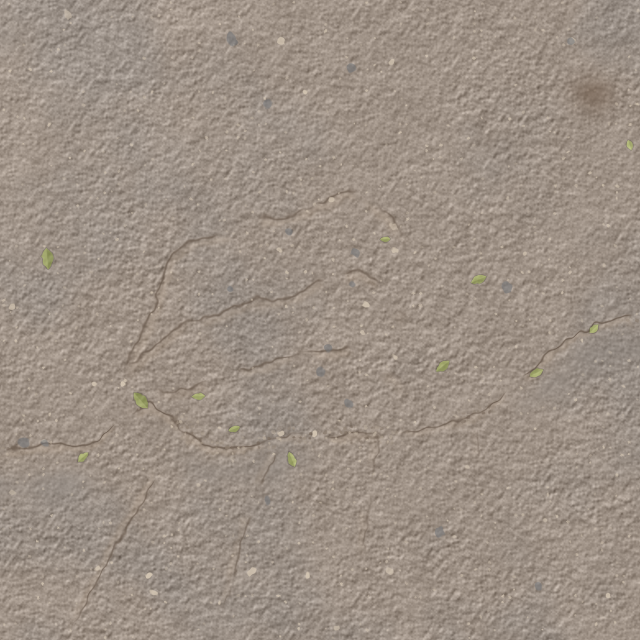
Reproduce this texture procedurally as a WebGL 1 fragment shader.

```glsl
precision highp float;
// Worn taupe asphalt with wandering cracks, gravel crumbs and a few green leaves.
// Grain is embossed layered noise; cracks are warped curves with a dark core
// and a pale lip; pebbles sit in hashed cells and leaves are placed by a loop.
uniform vec2 u_resolution;

const vec3 ASPHALT = vec3(0.618, 0.567, 0.522);
const vec3 COOL_GREY = vec3(0.565, 0.535, 0.510);
const vec3 CRACK_DARK = vec3(0.385, 0.325, 0.275);
const vec3 DUST = vec3(0.685, 0.615, 0.545);
const vec3 PEBBLE = vec3(0.830, 0.775, 0.700);
const vec3 SLATE = vec3(0.440, 0.450, 0.465);
const vec3 STAIN = vec3(0.450, 0.375, 0.315);
const vec3 LEAF_DARK = vec3(0.480, 0.500, 0.300);
const vec3 LEAF_LIGHT = vec3(0.720, 0.740, 0.500);
const vec2 LIGHT_STEP = vec2(-0.0009, 0.0015);
const float RELIEF = 0.30;
const float FINE_GRAIN = 0.075;
const float MOTTLE = 0.075;
const float CRACK_WIDTH = 0.0017;

float hash(vec2 p) {
  vec3 q = fract(vec3(p.xyx) * 0.1031);
  q += dot(q, q.yzx + 33.33);
  return fract((q.x + q.y) * q.z);
}

float noise(vec2 p) {
  vec2 i = floor(p), f = fract(p);
  f = f * f * (3.0 - 2.0 * f);
  return mix(mix(hash(i), hash(i + vec2(1, 0)), f.x),
             mix(hash(i + vec2(0, 1)), hash(i + 1.0), f.x), f.y);
}

float fbm(vec2 p) {
  float sum = 0.0, weight = 0.5;
  for (int i = 0; i < 4; i++) {
    sum += weight * noise(p);
    p = mat2(1.6, 1.2, -1.2, 1.6) * p + 17.3;
    weight *= 0.5;
  }
  return sum;
}

mat2 turn(float a) { return mat2(cos(a), sin(a), -sin(a), cos(a)); }
float bell(float x) { return exp(-x * x); }
float span(float x, float a, float b) {
  return smoothstep(a, a + 0.04, x) * (1.0 - smoothstep(b - 0.05, b, x));
}

// Height of the road surface grain
float grain(vec2 p) {
  return 0.5 * noise(p * 105.0) + 0.4 * noise(turn(0.6) * p * 215.0 + 9.0);
}

// Irregular stones, one at most per cell: x is coverage, y a random tone
vec2 stones(vec2 p, float cells, float share, float radius, float px) {
  vec2 id = floor(p * cells);
  float seed = hash(id + cells);
  vec2 centre = 0.3 + 0.4 * vec2(hash(id + 7.7), hash(id + 31.1));
  vec2 q = turn(seed * 300.0) * (fract(p * cells) - centre) / cells;
  q.x *= 0.65 + 0.35 * hash(id + 3.0);
  float size = radius * (0.55 + 0.6 * hash(id + 51.0));
  float d = length(q) - size * (0.7 + 0.6 * noise(p * 1.2 / radius));
  return vec2(step(seed, share) * smoothstep(px, -px, d), hash(id + 71.0));
}

// Crack paths: the long break, and the raised folds above it
float mainPath(float x) {
  return 0.295 + 0.068 * bell((x - 0.23) / 0.07)
       + 0.03 * smoothstep(0.25, 0.6, x) + 0.18 * smoothstep(0.65, 1.0, x);
}
float foldPath(float x, float i) {
  return 0.385 + 0.09 * i + 0.012 * i * i + 0.28 * (x - 0.25)
       - 0.045 * i * i * (1.0 - smoothstep(0.18, 0.30, x))
       - 0.12 * smoothstep(0.55, 0.68, x);
}

// Dark core and pale lip of a crack at signed distance d
vec2 crack(float d, float gate, float width) {
  return gate * vec2(bell(d / width), bell((d + 3.5 * width) / (3.5 * width)));
}

void main() {
  vec2 p = gl_FragCoord.xy / u_resolution.y;
  float px = 0.8 / u_resolution.y;

  // Road surface: broad mottling, embossed grain, fine grit
  float broad = fbm(p * 5.0 + 3.0);
  float relief = grain(p - LIGHT_STEP) - grain(p + LIGHT_STEP);
  float rough = 0.8 + 0.55 * noise(p * 14.0);
  vec3 col = mix(ASPHALT, COOL_GREY, 0.55 * smoothstep(0.46, 0.72, broad));
  col += MOTTLE * (fbm(p * 32.0) - 0.47) + RELIEF * rough * relief;
  col += FINE_GRAIN * (noise(p * 390.0) - 0.5);
  col += 0.025 * (1.0 - smoothstep(0.0, 0.7, length(p - vec2(0.0, 1.0))));

  // Cracks in warped space
  vec2 w = p + 0.036 * (vec2(fbm(p * 13.0), fbm(p * 13.0 + 40.0)) - 0.47)
             + 0.006 * (vec2(noise(p * 85.0), noise(p * 85.0 + 20.0)) - 0.5);
  float broken = smoothstep(0.25, 0.55, noise(p * 26.0));
  float mainDist = w.y - mainPath(w.x);
  vec2 marks = crack(mainDist, 0.9 * broken, CRACK_WIDTH);
  for (int k = 0; k < 4; k++) {
    float i = float(k);
    float gate = smoothstep(0.32, 0.62, noise(p * 23.0 + i * 11.0));
    if (k < 3) {
      float y = foldPath(w.x, i);
      float slope = (foldPath(w.x + 0.004, i) - y) / 0.004;
      float d = (w.y - y) / sqrt(1.0 + slope * slope);
      marks = max(marks, crack(d, 0.8 * gate * span(w.x, 0.18, 0.66), CRACK_WIDTH * 1.25));
    }
    float top = 0.28 + 0.157 * i;
    float drop = mainPath(top) - w.y;
    float side = w.x - top + (0.5 - 0.17 * i) * drop;
    float fade = (0.75 - 0.13 * i) * span(drop, -0.03, 0.33 - 0.06 * i);
    marks = max(marks, crack(side, gate * fade, CRACK_WIDTH));
  }
  float below = bell((mainDist + 0.045) / 0.025) * smoothstep(0.35, 0.6, broad);
  col = mix(col, COOL_GREY, 0.4 * below);
  col = mix(col, DUST + 0.2 * relief, 0.45 * marks.y);
  col = mix(col, CRACK_DARK, 0.75 * marks.x);

  // Loose gravel along the break, then pebbles and slate chips everywhere
  float band = bell(mainDist / 0.016) * smoothstep(0.3, 0.6, noise(p * 9.0 + 5.0));
  vec2 crumb = stones(p, 125.0, 0.55, 0.0026, px);
  col = mix(col, mix(CRACK_DARK, PEBBLE, crumb.y), 0.65 * band * crumb.x);
  vec2 grit = stones(p, 95.0, 0.085, 0.0019, px);
  col = mix(col, PEBBLE, grit.x * (0.3 + 0.5 * grit.y));
  vec2 pebble = stones(p + 0.37, 24.0, 0.045, 0.0048, px);
  col = mix(col, PEBBLE, pebble.x * (0.5 + 0.5 * pebble.y));
  vec2 chip = stones(p + 0.71, 21.0, 0.04, 0.0075, px);
  col = mix(col, SLATE, 0.55 * chip.x);
  float blot = bell(length((p - vec2(0.925, 0.852)) * vec2(1.0, 1.2)) / 0.032);
  col = mix(col, STAIN, 0.6 * blot * (0.6 + 0.8 * noise(p * 45.0)));

  // Fallen leaves, gathered towards the break
  for (int k = 0; k < 12; k++) {
    float i = float(k);
    float x = fract(0.13 + i * 0.618);
    float spread = hash(vec2(i, 8.0)) - 0.3;
    vec2 q = turn(6.28 * hash(vec2(i, 2.0))) * (p - vec2(x, mainPath(x) + 0.7 * spread * abs(spread)));
    float len = 0.008 + 0.010 * hash(vec2(i, 5.0));
    float t = q.x / len;
    float edge = abs(q.y) - len * 0.5 * (1.0 - t * t) * (0.75 + 0.5 * noise(q * 220.0 + i));
    float tone = 0.25 + 0.4 * hash(vec2(i, 9.0)) + 0.35 * smoothstep(-px, px, q.y);
    col *= 1.0 - 0.18 * smoothstep(0.003, 0.0, edge);
    col = mix(col, mix(LEAF_DARK, LEAF_LIGHT, tone) + 0.15 * relief, smoothstep(px, -px, edge));
  }
  gl_FragColor = vec4(clamp(col, 0.0, 1.0), 1.0);
}
```
